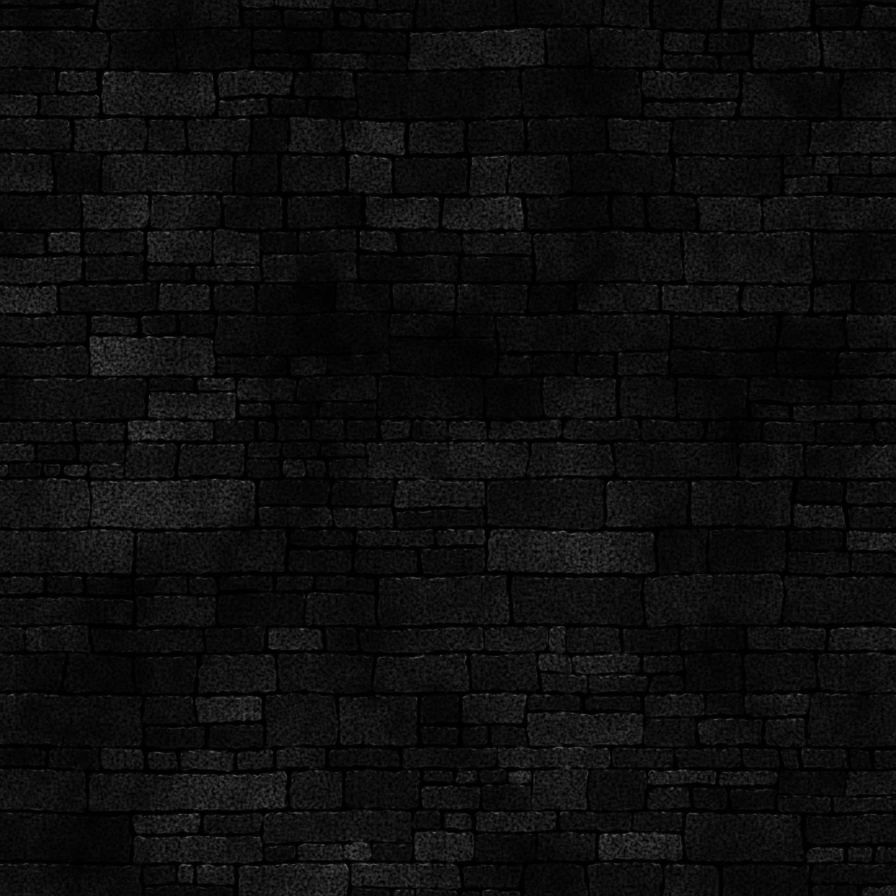
Write a WebGL 2 fragment shader that draws this texture map.

```glsl
#version 300 es
precision highp float;

uniform vec2 u_resolution;
out vec4 outColor;

// Layout, in canvas units
const float COURSES = 22.0;
const float BLOCKS = 7.0;
const float JOINT_JITTER = 0.62;
const float MARGIN = 0.012;
const vec2 STONE_ASPECT = vec2(1.5, 3.6);
const vec2 JOINT_HALF_WIDTH = vec2(0.0009, 0.0027);
const float CORNER_RADIUS = 0.004;
const float EDGE_SOFTNESS = 0.0014;
const float EDGE_RAGGEDNESS = 0.0024;

// Shading
const vec3 JOINT_COLOR = vec3(0.004);
const vec3 STONE_COLOR = vec3(0.063);
const vec3 RIM_COLOR = vec3(0.17);
const vec2 STONE_TONE = vec2(0.62, 1.5);
const float GRAIN_STRENGTH = 1.25;
const float STAIN_STRENGTH = 0.9;
const float RIM_INSET = 0.0014;
const float RIM_WIDTH = 0.0011;

const uint HASH_MUL = 1664525u;
const uint HASH_ADD = 1013904223u;

vec2 hash2(vec2 cell) {
    uvec2 q = uvec2(ivec2(cell)) * HASH_MUL + HASH_ADD;
    for (int i = 0; i < 2; i++) {
        q.x += q.y * HASH_MUL;
        q.y += q.x * HASH_MUL;
        q ^= q >> 16u;
    }
    return vec2(q & 0xffffu) / 65535.0;
}

float cornerSlope(vec2 cell, vec2 offset) {
    float angle = 6.2832 * hash2(cell).x;
    return dot(vec2(cos(angle), sin(angle)), offset);
}

float gradientNoise(vec2 p) {
    vec2 i = floor(p), f = p - i;
    vec2 u = f * f * f * (f * (f * 6.0 - 15.0) + 10.0);
    vec2 e = vec2(1.0, 0.0);
    float low = mix(cornerSlope(i, f), cornerSlope(i + e, f - e), u.x);
    float high = mix(cornerSlope(i + e.yx, f - e.yx), cornerSlope(i + 1.0, f - 1.0), u.x);
    return mix(low, high, u.y);
}

// Position of one joint when a unit span is cut into irregular parts
float jointAt(float index, float count, float seed) {
    bool interior = index > 0.5 && index < count - 0.5;
    float shift = interior ? JOINT_JITTER * (hash2(vec2(index, seed)).x - 0.5) : 0.0;
    return (index + shift) / count;
}

// Part of the span (x: start, y: end) holding t; z is its index
vec3 cutSpan(vec2 span, float t, float count, float seed) {
    float s = (t - span.x) / (span.y - span.x);
    float i = clamp(floor(s * count), 0.0, count - 1.0);
    if (i > 0.0 && s < jointAt(i, count, seed)) i -= 1.0;
    else if (i < count - 1.0 && s >= jointAt(i + 1.0, count, seed)) i += 1.0;
    vec2 ends = vec2(jointAt(i, count, seed), jointAt(i + 1.0, count, seed));
    return vec3(mix(vec2(span.x), vec2(span.y), ends), i);
}

float roundedBox(vec2 p, vec2 halfSize, float radius) {
    vec2 q = abs(p) - halfSize + radius;
    return length(max(q, 0.0)) + min(max(q.x, q.y), 0.0) - radius;
}

void main() {
    vec2 uv = gl_FragCoord.xy / u_resolution;
    vec2 p = mix(vec2(MARGIN), vec2(1.0 - MARGIN), uv);

    // Sagging courses and slanted joints
    p.y += 0.008 * gradientNoise(uv * vec2(4.0, 3.0) + 5.0)
         + 0.003 * gradientNoise(uv * vec2(17.0, 14.0));
    p.x += 0.006 * gradientNoise(uv * vec2(13.0, 24.0) + 40.0);

    // Courses into blocks, blocks into rows, rows into stones
    vec3 course = cutSpan(vec2(0.0, 1.0), p.y, COURSES, 11.0);
    vec3 block = cutSpan(vec2(0.0, 1.0), p.x, BLOCKS, course.z + 100.0);
    vec2 blockRandom = hash2(vec2(block.z + 300.0, course.z));
    float relHeight = (course.y - course.x) * COURSES;
    float rows = clamp(floor(0.5 + 0.9 * (blockRandom.x + relHeight)), 1.0, 3.0);
    float blockSeed = 500.0 + course.z * BLOCKS + block.z;
    vec3 row = cutSpan(course.xy, p.y, rows, blockSeed);
    float rowSeed = blockSeed * 4.0 + row.z;
    float aspect = mix(STONE_ASPECT.x, STONE_ASPECT.y, hash2(vec2(rowSeed, 7.0)).x);
    float stones = (block.y - block.x) / ((row.y - row.x) * aspect);
    vec3 stone = cutSpan(block.xy, p.x, clamp(floor(stones + 0.5), 1.0, 5.0), rowSeed);
    vec2 stoneRandom = hash2(vec2(stone.z + 900.0, rowSeed));

    // Stone outline
    vec2 low = vec2(stone.x, row.x), high = vec2(stone.y, row.y);
    float inset = mix(JOINT_HALF_WIDTH.x, JOINT_HALF_WIDTH.y, stoneRandom.y);
    vec2 halfSize = max(0.5 * (high - low) - inset, 0.001);
    vec2 local = p - 0.5 * (low + high);
    float radius = min(CORNER_RADIUS, min(halfSize.x, halfSize.y));
    float d = roundedBox(local, halfSize, radius);
    d += EDGE_RAGGEDNESS * (gradientNoise(uv * 75.0) + 0.6 * gradientNoise(uv * 160.0 + 9.0));
    float face = 1.0 - smoothstep(-EDGE_SOFTNESS, EDGE_SOFTNESS, d);

    // Worn faces: stone tone, broad stains and fine grain
    float tone = mix(STONE_TONE.x, STONE_TONE.y, stoneRandom.x * stoneRandom.x);
    float stain = gradientNoise(uv * 4.0 + 20.0) + 0.7 * gradientNoise(uv * 13.0 + 60.0)
                + 0.5 * gradientNoise(uv * 42.0);
    float grain = gradientNoise(uv * 233.0) + 0.8 * gradientNoise(uv.yx * 347.0 + 70.0);
    float light = tone * max(1.0 + STAIN_STRENGTH * stain, 0.2);
    vec3 color = STONE_COLOR * light * max(1.0 + GRAIN_STRENGTH * grain, 0.1);

    // Broken glints along the rims, strongest on upper edges
    float rimOffset = (d + RIM_INSET) / RIM_WIDTH;
    float upper = smoothstep(0.3, 0.9, local.y / halfSize.y);
    float glint = smoothstep(-0.1, 0.45, gradientNoise(uv * 190.0 + 33.0));
    float rim = exp(-rimOffset * rimOffset) * glint * mix(0.35, 1.0, upper);
    color += RIM_COLOR * rim * min(light, 1.3);

    outColor = vec4(mix(JOINT_COLOR, color, face), 1.0);
}
```
